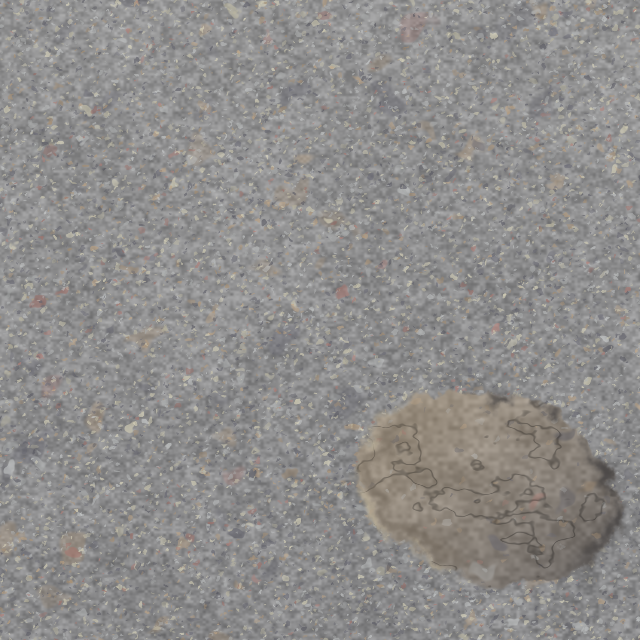
Give the GLSL for this texture, as a WebGL 2 fragment shader.

```glsl
#version 300 es
precision highp float;
// Worn grey asphalt with scattered gravel and a shallow silt-filled pothole.
uniform vec2 u_resolution;
out vec4 outColor;

// Integer hash: three random values in 0..1 for a cell and a seed
vec3 hash3(vec2 cell, float seed) {
  uvec3 v = uvec3(ivec3(cell, seed) + 4096);
  v = v * 1664525u + 1013904223u;
  v.x += v.y * v.z; v.y += v.z * v.x; v.z += v.x * v.y;
  v ^= v >> 16u;
  v.x += v.y * v.z; v.y += v.z * v.x; v.z += v.x * v.y;
  return vec3(v >> 8u) / 16777216.0;
}

float noise(vec2 p, float seed) {
  vec2 i = floor(p), f = fract(p);
  f = f * f * (3.0 - 2.0 * f);
  float low = mix(hash3(i, seed).x, hash3(i + vec2(1, 0), seed).x, f.x);
  float high = mix(hash3(i + vec2(0, 1), seed).x, hash3(i + vec2(1, 1), seed).x, f.x);
  return mix(low, high, f.y);
}

float fbm(vec2 p, float seed) {
  float sum = 0.0, amp = 0.5;
  for (int i = 0; i < 4; i++) {
    sum += amp * noise(p, seed + float(i));
    p = mat2(1.6, 1.2, -1.2, 1.6) * p;
    amp *= 0.5;
  }
  return sum / 0.9375;
}

// Mineral tint, running from pale through dark to warm
vec3 mineral(float pick, float shade) {
  vec3 tint = vec3(0.81, 0.79, 0.69);
  if (pick > 0.32) tint = vec3(0.72, 0.73, 0.73);
  if (pick > 0.58) tint = vec3(0.38, 0.38, 0.42);
  if (pick > 0.78) tint = vec3(0.70, 0.60, 0.48);
  if (pick > 0.94) tint = vec3(0.66, 0.46, 0.43);
  return tint * mix(0.88, 1.12, shade);
}

// Scatters one size of irregular, slightly flattened stones over a ground
vec3 stones(vec3 ground, vec2 p, float cells, float density, float opacity, float warmth, float seed) {
  vec2 g = p * cells;
  g += 0.5 * (vec2(noise(g * 2.3, seed + 5.0), noise(g * 2.3, seed + 6.0)) - 0.5);
  float pixel = cells / u_resolution.y;
  vec2 home = floor(g);
  for (int y = -1; y <= 1; y++) {
    for (int x = -1; x <= 1; x++) {
      vec2 cell = home + vec2(x, y);
      vec3 place = hash3(cell, seed), look = hash3(cell, seed + 1.0);
      if (place.z > density) continue;
      float angle = 0.35 + 1.8 * (look.x - 0.5);
      vec2 d = g - cell - place.xy;
      d = mat2(cos(angle), -sin(angle), sin(angle), cos(angle)) * d;
      float radius = mix(0.2, 0.46, look.y * look.y);
      float dist = length(d * vec2(0.85, 1.35)) - radius;
      float edge = max(0.7 * pixel, 0.09);
      float mask = 1.0 - smoothstep(-edge, edge, dist);
      float pick = mix(look.z, 1.0, warmth);
      vec3 tint = mineral(pick, fract(place.z * 91.7));
      ground = mix(ground, tint, mask * opacity * mix(0.55, 1.0, fract(look.y * 37.3)));
    }
  }
  return ground;
}

vec3 asphalt(vec2 p) {
  vec3 col = mix(vec3(0.535, 0.535, 0.54), vec3(0.57, 0.57, 0.572), p.y);
  col += 0.07 * (fbm(p * 9.0, 20.0) - 0.5);
  col += 0.13 * (noise(p * vec2(105.0, 135.0), 30.0) - 0.5);
  col += 0.11 * (noise(p * vec2(210.0, 250.0), 31.0) - 0.5);
  col = stones(col, p, 17.0, 0.13, 0.4, 0.6, 40.0);
  col = stones(col, p, 46.0, 0.13, 0.6, 0.2, 50.0);
  col = stones(col, p, 88.0, 0.27, 0.62, 0.0, 60.0);
  return stones(col, p, 145.0, 0.33, 0.65, 0.0, 70.0);
}

// Approximate signed distance to the ragged pothole outline
float potholeDistance(vec2 q) {
  float ragged = 0.42 * (fbm(q * 11.0, 80.0) - 0.5) + 0.16 * (fbm(q * 48.0, 85.0) - 0.5);
  q.y += 0.15 * q.x;
  return 0.15 * (length(q / vec2(0.195, 0.148)) - 1.0 + ragged);
}

vec3 silt(vec2 p, vec2 q) {
  float lit = clamp(0.55 + dot(q, vec2(-1.8, 2.2)), 0.0, 1.0);
  vec3 col = mix(vec3(0.45, 0.43, 0.415), vec3(0.63, 0.585, 0.525), lit);
  col += 0.16 * (fbm(p * 24.0, 90.0) - 0.5);
  col += 0.10 * (noise(p * vec2(125.0, 145.0), 95.0) - 0.5);
  col = stones(col, p, 20.0, 0.15, 0.45, 0.45, 100.0);
  col = stones(col, p, 75.0, 0.15, 0.4, 0.3, 110.0);
  float crack = abs(fbm(p * vec2(13.0, 19.0), 120.0) - 0.43);
  return col * (1.0 - 0.25 * (1.0 - smoothstep(0.0, 0.025, crack)));
}

void main() {
  vec2 p = gl_FragCoord.xy / u_resolution.y;
  vec2 q = p - vec2(0.768, 0.24);
  float dist = potholeDistance(q);
  vec3 col = mix(asphalt(p), silt(p, q), 1.0 - smoothstep(-0.004, 0.005, dist));

  // Broken rim: shadow under the upper right lip, pale worn edge on the left
  vec2 facing = normalize(q + 1e-5);
  float patches = smoothstep(0.3, 0.65, fbm(p * 27.0, 130.0));
  float shadowSide = smoothstep(0.0, 0.7, dot(facing, vec2(0.86, 0.5)));
  float shadow = exp(-pow((dist + 0.006) / 0.009, 2.0)) * shadowSide * patches;
  float wornSide = smoothstep(0.3, 0.9, dot(facing, vec2(-0.97, -0.24)));
  float worn = exp(-pow((dist - 0.002) / 0.006, 2.0)) * wornSide * patches;
  float hollow = exp(-pow((dist + 0.017) / 0.011, 2.0)) * wornSide;
  col = mix(col, vec3(0.27, 0.26, 0.26), 0.8 * shadow);
  col = mix(col, vec3(0.40, 0.36, 0.31), 0.45 * hollow);
  col = mix(col, vec3(0.73, 0.68, 0.58), 0.75 * worn);
  outColor = vec4(clamp(col, 0.0, 1.0), 1.0);
}
```
